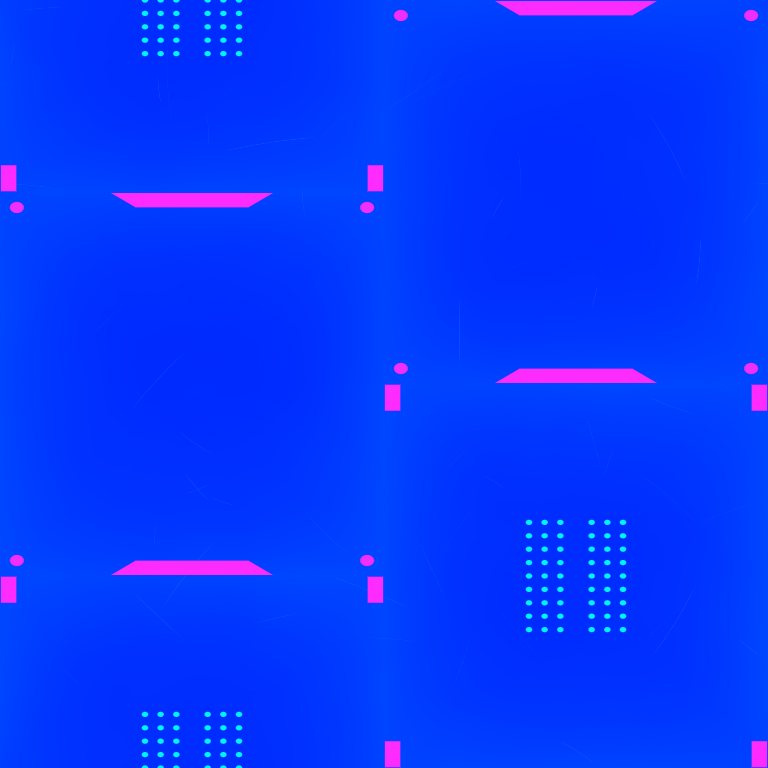
Give the GLSL for this texture, as a WebGL 2 fragment shader.

```glsl
#version 300 es
precision highp float;
// Blue panels in two columns, the left one lowered by half a panel. Plain panels with
// trapezoid tabs and round pins alternate with panels of corner blocks and dot columns.
// Distance functions draw the marks; tiling noise and random arcs add a faint worn film.

#define PANELS 2.0
#define DEEP_BLUE vec3(0.0, 0.170, 1.0)
#define EDGE_BLUE vec3(0.0, 0.265, 1.0)
#define MAGENTA vec3(0.995, 0.17, 1.0)
#define CYAN vec3(0.0, 0.95, 1.0)
#define PIN_RADII vec2(0.0182, 0.0146)
#define DOT_RADII vec2(0.0084, 0.0068)
#define DOT_PITCH vec2(0.0408, 0.0349)
#define SCRATCHES 56
#define SCRATCH_WIDTH 0.0009
#define SCRATCH_GAIN 0.085
#define STAIN_GAIN 0.035

uniform vec2 u_resolution;
out vec4 fragColor;

float hash(vec2 p) {
    vec3 q = fract(vec3(p.xyx) * 0.1031);
    q += dot(q, q.yzx + 33.33);
    return fract((q.x + q.y) * q.z);
}

// Value noise whose lattice wraps after the given period
float tileNoise(vec2 p, float period) {
    vec2 i = floor(p), f = fract(p);
    f = f * f * (3.0 - 2.0 * f);
    vec2 a = mod(i, period), b = mod(i + 1.0, period);
    return mix(mix(hash(a), hash(vec2(b.x, a.y)), f.x),
               mix(hash(vec2(a.x, b.y)), hash(b), f.x), f.y);
}

float stains(vec2 uv) {
    float sum = 0.0, weight = 0.5, period = 5.0;
    for (int i = 0; i < 6; i++) {
        sum += weight * tileNoise(uv * period, period);
        weight *= 0.55;
        period *= 2.0;
    }
    return sum - 0.55;
}

// Thin, slightly bent strokes of random place, angle, length and strength
float scratches(vec2 uv, float pixel) {
    float sum = 0.0;
    float width = max(SCRATCH_WIDTH, pixel * 0.6);
    for (int i = 0; i < SCRATCHES; i++) {
        float id = float(i) + 1.0;
        vec2 d = fract(uv - vec2(hash(vec2(id, 3.0)), hash(vec2(id, 17.0))) + 0.5) - 0.5;
        float angle = 3.1416 * hash(vec2(id, 29.0));
        float reach = mix(0.015, 0.07, pow(hash(vec2(id, 41.0)), 2.0));
        vec2 dir = vec2(cos(angle), sin(angle));
        float along = dot(d, dir) / reach;
        float bend = (hash(vec2(id, 53.0)) - 0.5) * 0.2 * reach;
        float across = dot(d, vec2(-dir.y, dir.x)) - bend * along * along;
        float line = 1.0 - smoothstep(0.0, width, abs(across));
        float fade = 1.0 - smoothstep(0.5, 1.0, abs(along));
        sum += line * fade * mix(0.2, 1.0, hash(vec2(id, 67.0)));
    }
    return sum * SCRATCH_WIDTH / width;
}

float ellipse(vec2 p, vec2 radii) {
    return (length(p / radii) - 1.0) * min(radii.x, radii.y);
}

float box(vec2 p, vec2 halfSize) {
    vec2 d = abs(p) - halfSize;
    return max(d.x, d.y);
}

// Tab lying on the upper and lower panel edge, wide side outward
float tab(vec2 q) {
    float inward = 0.5 - q.y - 0.0213;
    return max(abs(inward) - 0.0187, (q.x - 0.179 + 1.71 * inward) / 1.98);
}

// Seven by nine dots with the middle column left out
float dots(vec2 p) {
    vec2 index = clamp(round(p / DOT_PITCH), vec2(-3.0, -4.0), vec2(3.0, 4.0));
    if (index.x == 0.0) index.x = p.x < 0.0 ? -1.0 : 1.0;
    return ellipse(p - index * DOT_PITCH, DOT_RADII);
}

float cover(float d, float pixel) {
    return clamp(0.5 - d / pixel, 0.0, 1.0);
}

void main() {
    vec2 uv = gl_FragCoord.xy / u_resolution;
    float pixel = 1.0 / min(u_resolution.x, u_resolution.y);

    // Panel coordinates, running downward, centred on each panel
    vec2 grid = vec2(uv.x, 1.0 - uv.y) * PANELS;
    grid.y -= 0.5 * (1.0 - mod(floor(grid.x), 2.0));
    bool plain = mod(floor(grid.y), 2.0) < 0.5;
    vec2 p = fract(grid) - 0.5;
    vec2 q = abs(p);

    // Ground: lighter towards the panel edges, with stains and scratches
    vec2 rise = pow(2.0 * q, vec2(3.0));
    float glow = 1.0 - (1.0 - rise.x) * (1.0 - rise.y);
    vec3 color = mix(DEEP_BLUE, EDGE_BLUE, glow);
    color.g += STAIN_GAIN * stains(uv);
    color.rg += SCRATCH_GAIN * scratches(uv, pixel) * vec2(0.3, 1.0);

    // Marks
    float edge = pixel * PANELS;
    if (plain) {
        color = mix(color, MAGENTA, cover(tab(q), edge));
        color = mix(color, MAGENTA, 0.95 * cover(ellipse(q - vec2(0.456, 0.4596), PIN_RADII), edge));
    } else {
        color = mix(color, MAGENTA, cover(box(q - vec2(0.4776, 0.4642), vec2(0.0202, 0.0340)), edge));
        color = mix(color, CYAN, cover(dots(p), edge));
    }
    fragColor = vec4(color, 1.0);
}
```
